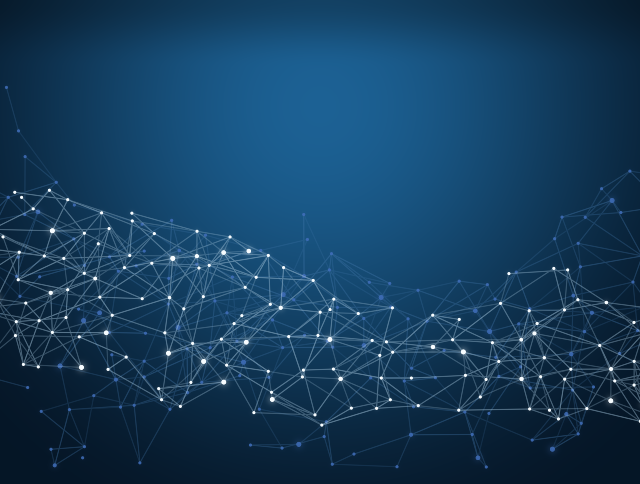
Reproduce this background procedurally as a Shadertoy shader.

```glsl
// Deep blue glow behind a drifting band of linked white and blue network nodes.

const float ASPECT = 1.32;
const vec2  GLOW_CENTRE = vec2(0.66, 0.78);
const vec2  GLOW_RADIUS = vec2(0.96, 0.98);
const vec3  GLOW_COLOUR = vec3(0.11, 0.38, 0.58);
const vec3  EDGE_COLOUR = vec3(0.02, 0.085, 0.15);
const float TOP_SHADE = 0.74;

const vec3  WHITE_NODE = vec3(0.97, 0.99, 1.0);
const vec3  WHITE_LINK = vec3(0.62, 0.75, 0.84);
const vec3  BLUE_NODE = vec3(0.25, 0.43, 0.73);
const vec3  BLUE_LINK = vec3(0.27, 0.48, 0.69);
const vec2  WHITE_CELL = vec2(0.061, 0.046);
const vec2  BLUE_CELL = vec2(0.066, 0.058);
const float WHITE_KEEP = 0.90;
const float BLUE_KEEP = 0.72;
const float WHITE_CEILING = 0.66; // no nodes lie above these heights
const float BLUE_CEILING = 0.86;
const float LINK_KEEP = 0.46;
const float LINK_REACH = 2.4;     // longest link, in cells
const float LINK_WIDTH = 0.0002;
const float NODE_RADIUS = 0.0036;

float hash(vec2 p) {
    vec3 q = fract(vec3(p.xyx) * 0.1031);
    q += dot(q, q.yzx + 33.33);
    return fract((q.x + q.y) * q.z);
}

float bump(float x, float centre, float width) {
    float t = (x - centre) / width;
    return exp(-t * t);
}

// Lower and upper limits of each band of nodes at a given x
vec2 whiteBand(float x) {
    float low = 0.24 - 0.12 * smoothstep(0.1, 0.7, x) - 0.05 * bump(x, 0.33, 0.07);
    float high = 0.61 - 0.23 * smoothstep(0.1, 0.9, x) + 0.11 * bump(x, 1.1, 0.11)
               + 0.03 * bump(x, 0.58, 0.08);
    return vec2(low, high);
}

vec2 blueBand(float x) {
    float low = 0.03 + 0.15 * (1.0 - smoothstep(0.0, 0.13, x))
              + 0.11 * bump(x, 0.44, 0.07) + 0.12 * smoothstep(1.1, 1.3, x);
    float high = 0.61 + 0.23 * bump(x, 0.0, 0.12) - 0.15 * smoothstep(0.25, 0.7, x)
               + 0.11 * bump(x, 0.64, 0.05) + 0.20 * smoothstep(1.0, 1.27, x);
    return vec2(low, high);
}

// Jittered node position in xy; z is 1 when the node exists
vec3 nodeAt(vec2 id, bool white) {
    float seed = white ? 17.0 : 83.0;
    if (hash(id + seed + 91.3) > (white ? WHITE_KEEP : BLUE_KEEP)) return vec3(0.0);
    vec2 jitter = vec2(hash(id + seed), hash(id + seed + 41.7));
    vec2 pos = (id + 0.06 + 0.88 * jitter) * (white ? WHITE_CELL : BLUE_CELL);
    vec2 band = white ? whiteBand(pos.x) : blueBand(pos.x);
    return vec3(pos, step(band.x, pos.y) * step(pos.y, band.y));
}

float segmentDistance(vec2 p, vec2 a, vec2 b) {
    vec2 ap = p - a, ab = b - a;
    return length(ap - ab * clamp(dot(ap, ab) / dot(ab, ab), 0.0, 1.0));
}

// Coverage of links, nodes and halos in x, y and z
vec3 network(vec2 p, float pixel, bool white) {
    vec3 cover = vec3(0.0);
    if (p.y > (white ? WHITE_CEILING : BLUE_CEILING)) return cover;
    vec2 cell = white ? WHITE_CELL : BLUE_CELL;
    vec2 home = floor(p / cell);

    // Nodes: a few are larger and carry a halo
    for (int k = 0; k < 9; k++) {
        vec2 id = home + vec2(k % 3 - 1, k / 3 - 1);
        vec3 node = nodeAt(id, white);
        if (node.z < 0.5) continue;
        float large = smoothstep(0.78, 1.0, hash(id + 7.9));
        float radius = NODE_RADIUS * (0.9 + 0.6 * large);
        float d = length(p - node.xy);
        cover.y = max(cover.y, 1.0 - smoothstep(radius - 0.6 * pixel, radius + 0.6 * pixel, d));
        cover.z = max(cover.z, (0.1 + 0.35 * large) * exp(-d * d / (4.0 * radius * radius)));
    }

    // Links: only pairs of cells whose span includes the home cell
    for (int j = -2; j <= 0; j++)
    for (int i = -2; i <= 2; i++) {
        vec2 id = home + vec2(i, j);
        vec3 node = nodeAt(id, white);
        if (node.z < 0.5) continue;
        int first = i < 0 ? -i : -2;
        int last = i > 0 ? -i : 2;
        for (int v = -j; v <= 2; v++)
        for (int u = first; u <= last; u++) {
            if (v == 0 && u <= 0) continue;
            vec2 other = id + vec2(u, v);
            if (hash(id * 1.7 + other * 3.1 + 5.0) > LINK_KEEP) continue;
            vec3 partner = nodeAt(other, white);
            if (partner.z < 0.5 || length((partner.xy - node.xy) / cell) > LINK_REACH) continue;
            float gap = segmentDistance(p, node.xy, partner.xy);
            float strength = 0.45 + 0.55 * hash(other + id * 2.3);
            cover.x = max(cover.x, strength * (1.0 - smoothstep(LINK_WIDTH, LINK_WIDTH + pixel, gap)));
        }
        // Level links may run from right to left
        if (j == 0 && i > 0) continue;
    }
    return cover;
}

void mainImage(out vec4 fragColor, in vec2 fragCoord) {
    vec2 p = fragCoord / iResolution.xy * vec2(ASPECT, 1.0);
    float pixel = 1.0 / iResolution.y;

    // Background glow with a shaded top edge
    float falloff = smoothstep(0.0, 1.0, length((p - GLOW_CENTRE) / GLOW_RADIUS));
    vec3 colour = mix(GLOW_COLOUR, EDGE_COLOUR, falloff);
    colour *= mix(1.0, TOP_SHADE, smoothstep(0.86, 1.0, p.y));

    // Faint blue layer behind
    vec3 blue = network(p, pixel, false);
    colour = mix(colour, BLUE_LINK, 0.36 * blue.x);
    colour = mix(colour, BLUE_NODE, max(0.85 * blue.y, 0.4 * blue.z));

    // Bright white layer in front
    vec3 white = network(p, pixel, true);
    colour = mix(colour, WHITE_LINK, 0.52 * white.x);
    colour = mix(colour, WHITE_NODE, max(white.y, 0.5 * white.z));

    fragColor = vec4(colour, 1.0);
}
```
